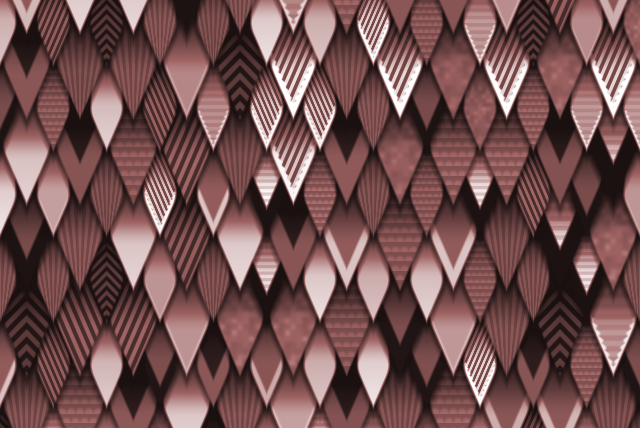
Give the GLSL for this pattern, as a Shadertoy shader.

```glsl
const vec2  REPEATS     = vec2(12.0, 5.0);  // feathers across and down, per size
const vec2  LARGE_TIP   = vec2(0.5, 0.613); // tip position inside a cell
const vec2  SMALL_TIP   = vec2(0.0, 0.242);
const float SMALL_SCALE = 0.68;
const float TIP_SLOPE   = 0.69;             // half width gained per unit of height
const float MAX_WIDTH   = 0.46;
const float SOFTNESS    = 0.035;
const float SHADOW_SIZE = 0.15;
const float SHADOW      = 0.5;
const float TOP_SHADE   = 0.55;
const float VARIATION   = 0.1;
const int   MOTIFS      = 13;

// Integer hash, 0 to 1
float hash(vec2 cell, uint seed) {
    uvec2 q = uvec2(ivec2(floor(cell)) + 4096);
    uint n = q.x * 1597334673u ^ q.y * 3812015801u ^ seed * 2798796415u;
    n = (n ^ (n >> 16)) * 2146121005u;
    n = (n ^ (n >> 15)) * 2221713035u;
    n ^= n >> 16;
    return float(n >> 8) / 16777216.0;
}

float noise(vec2 p) {
    vec2 i = floor(p), f = fract(p);
    f = f * f * (3.0 - 2.0 * f);
    return mix(mix(hash(i, 7u), hash(i + vec2(1, 0), 7u), f.x),
               mix(hash(i + vec2(0, 1), 7u), hash(i + vec2(1, 1), 7u), f.x), f.y);
}

float smoothMin(float a, float b, float k) {
    float h = max(k - abs(a - b), 0.0) / k;
    return min(a, b) - h * h * k * 0.25;
}

float step2(float edge, float x, float soft) {
    return smoothstep(edge - soft, edge + soft, x);
}

// Soft stripes of period 1
float stripes(float x) {
    return smoothstep(0.15, 0.35, abs(fract(x) - 0.5));
}

// Tone of a feather; v starts at the tip, inset is the distance from its V edge
float motifTone(int motif, vec2 v, float inset, float side, float soft) {
    float ax = abs(v.x);
    float tooth = abs(fract(v.y * 12.0) - 0.5);
    if (motif == 0) return 0.9 - 0.08 * v.y;                               // pale
    if (motif == 1) return mix(0.84, 0.74, step2(0.05, inset, soft));      // rimmed
    if (motif == 2) return mix(0.82, 0.55, step2(0.17, inset, soft));      // light V
    if (motif == 3) {                                                      // serrated
        float inner = 0.69 + 0.05 * stripes(v.y * 8.0);
        return mix(0.94, inner, step2(0.05 + 0.1 * tooth, inset, soft));
    }
    if (motif == 4) {                                                      // scaled
        vec2 g = v * vec2(6.0, 9.0);
        g.x += 0.5 * mod(floor(g.y), 2.0);
        vec2 f = fract(g) - vec2(0.5, 0.0);
        return 0.5 + 0.13 * smoothstep(0.75, 0.3, length(f));
    }
    if (motif == 5) return 0.52 + 0.16 * noise(v * vec2(9.0, 14.0));       // mottled
    if (motif == 6) return mix(0.13, 0.36, stripes((v.y + 0.65 * ax) * 6.0)); // chevrons
    if (motif == 7) {                                                      // black V, pale core
        float core = 0.84 + 0.1 * stripes(v.y * 9.0);
        return mix(0.11, core, step2(0.33, inset, soft));
    }
    if (motif == 8) return mix(0.12, 0.48, step2(0.25, inset, soft));      // black V
    if (motif == 9) return mix(0.54, 0.18, step2(0.33, inset, soft));      // dark core
    if (motif == 10) return 0.42 + 0.12 * stripes(v.x / (v.y + 0.4) * 9.0); // fan
    float slant = TIP_SLOPE * v.y + side * v.x;
    if (motif == 11) return mix(0.27, 0.6, stripes(slant * 6.0));          // slanted
    float inner = mix(0.45, 0.88, stripes(slant * 7.0));                   // white V, striped
    return mix(1.0, inner, step2(0.1 + 0.08 * tooth, inset, soft));
}

// Paints one feather and its shadow over the tone below
float paintFeather(float below, vec2 offset, vec2 id, float scale, float soft) {
    uint seed = scale < 1.0 ? 2u : 1u;
    vec2 v = offset / scale;
    float inset = TIP_SLOPE * v.y - abs(v.x);
    float body = MAX_WIDTH - 0.1 * max(v.y - 0.6, 0.0);
    float edge = (smoothMin(TIP_SLOPE * v.y, body, 0.1) - abs(v.x)) * scale;
    below *= 1.0 - SHADOW * smoothstep(-SHADOW_SIZE, 0.0, edge);
    float cover = smoothstep(-soft, soft, edge);
    if (cover <= 0.0) return below;

    int motif = min(int(hash(id, seed) * float(MOTIFS)), MOTIFS - 1);
    float side = hash(id, seed + 10u) < 0.5 ? -1.0 : 1.0;
    float tone = motifTone(motif, v, inset, side, soft / scale);
    tone *= 1.0 + VARIATION * (hash(id, seed + 20u) - 0.5);
    tone *= 1.0 - TOP_SHADE * smoothstep(0.5, 1.1, offset.y);
    return mix(below, tone, cover);
}

float paintColumn(float below, vec2 p, vec2 tip, float row, float scale, float soft) {
    vec2 q = p - tip;
    vec2 id = vec2(floor(q.x + 0.5), floor(q.y) - row);
    return paintFeather(below, q - id, id, scale, soft);
}

void mainImage(out vec4 fragColor, in vec2 fragCoord) {
    vec2 p = fragCoord / iResolution.xy * REPEATS;
    float soft = max(SOFTNESS, REPEATS.x / iResolution.x);
    bool largeBehind = fract(p.y - LARGE_TIP.y) > fract(p.y - SMALL_TIP.y);

    // Back to front: higher feathers overlap lower ones
    float tone = 0.2;
    for (int row = 1; row >= -1; row--) {
        for (int k = 0; k < 2; k++) {
            bool large = (k == 0) == largeBehind;
            tone = paintColumn(tone, p, large ? LARGE_TIP : SMALL_TIP, float(row),
                               large ? 1.0 : SMALL_SCALE, soft);
        }
    }

    // Dark brown through rose to white
    tone = clamp(tone, 0.1, 1.0);
    float pale = max(0.62 * tone, 1.62 * tone - 0.62);
    fragColor = vec4(tone, pale, pale, 1.0);
}
```
